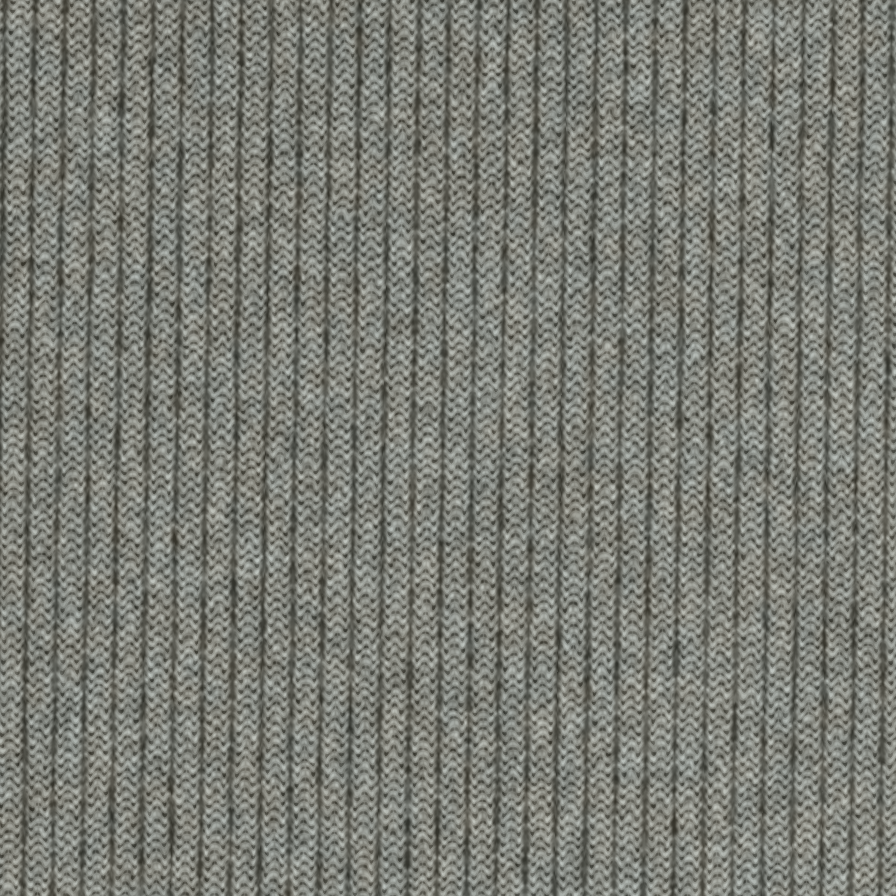
A three.js fragment shader for this texture:

```glsl
// Grey rib-knit fabric: narrow vertical ribs of small stitches with dark grooves between them.
varying vec2 vUv;

const float TAU = 6.2831853;

float hash(vec2 p) {
  vec3 q = fract(p.xyx * vec3(0.1031, 0.1030, 0.0973));
  q += dot(q, q.yzx + 33.33);
  return fract((q.x + q.y) * q.z);
}

float noise(vec2 p) {
  vec2 cell = floor(p);
  vec2 f = fract(p);
  f = f * f * (3.0 - 2.0 * f);
  return mix(
    mix(hash(cell), hash(cell + vec2(1.0, 0.0)), f.x),
    mix(hash(cell + vec2(0.0, 1.0)), hash(cell + vec2(1.0, 1.0)), f.x),
    f.y);
}

void main() {
  // Ribs lean slightly to the right
  float rib = (vUv.x - 0.014 * (vUv.y - 0.5)) * 30.3 + 0.03;
  rib += 0.05 * (noise(vUv * vec2(30.0, 24.0) + 7.0) - 0.5);
  float course = vUv.y * 86.0 + 0.5 * noise(vUv * vec2(14.0, 5.0));
  course += 0.4 * hash(vec2(floor(rib), 3.0));

  // Groove with edges roughened by the stitches
  float edge = abs(fract(rib + 0.5) - 0.5);
  float scallop = 0.02 * cos(TAU * course) + 0.07 * (noise(vec2(rib * 2.0, course)) - 0.5);
  float groove = 1.0 - smoothstep(0.0, 0.17, edge + scallop);

  // Two wales to a rib: slanted legs meet in a V around staggered holes
  float bend = 0.10 * (noise(vec2(rib * 3.0, course * 1.1)) - 0.5);
  float skew = 0.35 * (noise(vec2(rib * 2.0, course * 0.8) + 70.0) - 0.5);
  float wale = abs(fract(2.0 * (rib + bend)) - 0.5) * 2.0;
  float lattice = cos(TAU * (course + skew)) * cos(2.0 * TAU * (rib + bend));
  float legs = cos(TAU * (course + skew - 0.85 * wale));
  float stitch = (0.6 * lattice - 0.4 * legs) * (1.0 - 0.75 * groove);
  float loops = smoothstep(0.0, 0.9, stitch);
  float holes = smoothstep(0.1, 0.85, -stitch);

  // Uneven yarn, fine fibres and faint broad shading
  float yarn = noise(vec2(rib * 5.0, course * 1.5) + 40.0) - 0.5;
  float fibre = noise(vec2(rib * 10.0, course * 2.2) + 90.0) - 0.5;
  float streak = noise(vec2(rib * 0.7, course * 0.6) + 15.0) - 0.5;
  float shade = noise(vUv * vec2(4.0, 5.0) + 21.0) - 0.5;

  float tone = 0.58 + 0.22 * loops - 0.36 * holes;
  tone += 0.22 * yarn + 0.26 * fibre + 0.05 * streak + 0.03 * shade;
  tone += 0.03 * (vUv.x - 0.5) - 0.02 * (vUv.y - 0.5);
  tone -= 0.40 * groove;
  tone = clamp(tone, 0.0, 1.0);

  // Warm dark yarn shadows rising to cool pale highlights
  vec3 color = mix(vec3(0.20, 0.20, 0.17), vec3(0.485, 0.49, 0.46), min(tone * 2.0, 1.0));
  color = mix(color, vec3(0.75, 0.77, 0.745), max(tone * 2.0 - 1.0, 0.0));

  // Faint brown and blue heathering
  color += vec3(0.02, 0.0, -0.015) * (noise(vec2(rib * 1.5, course * 0.4) + 60.0) - 0.5);

  gl_FragColor = vec4(color, 1.0);
}
```
